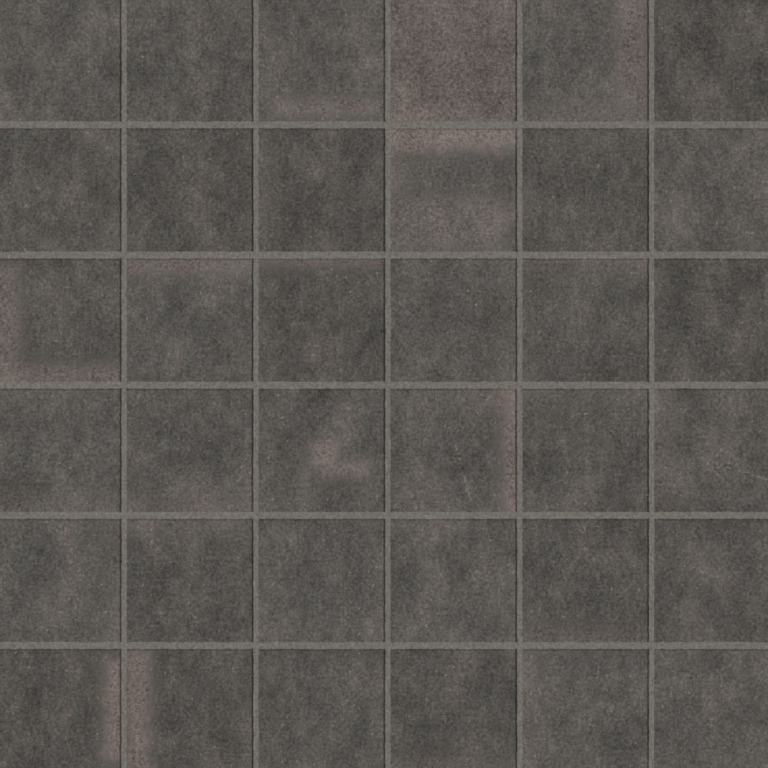
This texture is drawn by a three.js fragment shader. Its source:

```glsl
// Worn charcoal stone tiles, six across and six down, parted by pale grout.
// A shifted grid gives tile and joint distances; gradient noise adds clouds,
// grain and ragged pinkish stains, and segment distances draw the scratches.

varying vec2 vUv;

const vec2 PITCH = vec2(0.1717, 0.1695);
const vec2 FIRST_JOINT = vec2(0.1617, 0.1595);
const vec2 JOINT_HALF = vec2(0.0034, 0.0045);
const float EDGE_SOFT = 0.0013;

const vec3 STONE = vec3(0.338, 0.328, 0.313);
const vec3 STAIN = vec3(0.462, 0.418, 0.400);
const vec3 GROUT = vec3(0.447, 0.432, 0.410);
const vec3 DUST = vec3(0.530, 0.500, 0.470);
const vec3 WARMTH = vec3(1.08, 1.0, 0.99);

const float TONE_VARIATION = 0.030;
const float CLOUD_AMOUNT = 0.066;
const float MOTTLE_AMOUNT = 0.050;
const float GRAIN_AMOUNT = 0.078;
const float RAGGEDNESS = 0.20;
const float SHADOW = 0.36;

vec2 hash2(vec2 p) {
  vec3 q = fract(vec3(p.xyx) * vec3(0.1031, 0.1030, 0.0973));
  q += dot(q, q.yzx + 33.33);
  return fract((q.xx + q.yz) * q.zy);
}

float corner(vec2 cell, vec2 offset) {
  return dot(hash2(cell) * 2.0 - 1.0, offset);
}

float gradientNoise(vec2 p) {
  vec2 i = floor(p), f = fract(p);
  vec2 u = f * f * f * (f * (f * 6.0 - 15.0) + 10.0);
  vec2 e = vec2(1.0, 0.0);
  return mix(mix(corner(i, f), corner(i + e, f - e), u.x),
             mix(corner(i + e.yx, f - e.yx), corner(i + 1.0, f - 1.0), u.x), u.y);
}

float fbm(vec2 p) {
  float sum = 0.0, amp = 1.0;
  for (int i = 0; i < 4; i++) {
    sum += amp * gradientNoise(p);
    p = mat2(1.6, 1.2, -1.2, 1.6) * p + 17.3;
    amp *= 0.55;
  }
  return sum;
}

// Ragged box inside one tile, in tile units
float stain(vec2 id, vec2 local, float ragged, vec2 tile, vec2 center, vec2 halfSize) {
  vec2 away = abs(id - tile);
  float inTile = 1.0 - step(0.5, max(away.x, away.y));
  vec2 d = abs(local - center) - halfSize;
  float dist = length(max(d, 0.0)) + min(max(d.x, d.y), 0.0) + ragged;
  return inTile * (1.0 - smoothstep(-0.03, 0.08, dist));
}

float scratch(vec2 p, vec2 a, vec2 b, float width) {
  vec2 ab = b - a;
  float t = clamp(dot(p - a, ab) / dot(ab, ab), 0.0, 1.0);
  return 1.0 - smoothstep(width * 0.4, width + EDGE_SOFT, length(p - a - ab * t));
}

void main() {
  vec2 uv = vUv;
  vec2 grid = (uv - FIRST_JOINT) / PITCH + 1.0;
  vec2 id = floor(grid), local = fract(grid);
  vec2 fromJoint = (fract(grid + 0.5) - 0.5) * PITCH;
  vec2 seed = hash2(id + 11.0), seed2 = hash2(id + 47.0);

  // Stone body: each tile has its own tone and clouds
  float cloud = fbm(uv * vec2(19.0, 14.0) + seed * 60.0);
  float mottle = fbm(uv * vec2(75.0, 58.0) + seed2 * 40.0);
  float grain = gradientNoise(uv * 210.0) + 0.8 * gradientNoise(uv * 370.0 + 9.0);
  float light = (seed.x - 0.5) * TONE_VARIATION + cloud * CLOUD_AMOUNT
              + mottle * MOTTLE_AMOUNT + grain * GRAIN_AMOUNT;
  vec3 color = STONE + light;
  color *= mix(vec3(1.0), WARMTH, smoothstep(-0.1, 0.6, cloud) * 0.5);

  // Faint wear along one random side of each tile
  float ragged = (cloud * 0.35 + mottle * 0.6 + grain * 0.35) * RAGGEDNESS;
  float across = seed.y < 0.5 ? local.x : local.y;
  float side = seed2.x < 0.5 ? across : 1.0 - across;
  float wear = (1.0 - smoothstep(0.0, 0.24, side + ragged)) * seed2.y * 0.45;

  // Larger stains, indexed by column and row from the lower left
  wear = max(wear, 0.52 * stain(id, local, ragged, vec2(3, 5), vec2(0.5), vec2(0.7)));
  wear = max(wear, stain(id, local, ragged, vec2(3, 4), vec2(0.5, 0.91), vec2(0.6, 0.09)));
  wear = max(wear, 0.4 * stain(id, local, ragged, vec2(3, 4), vec2(0.4, 0.25), vec2(0.45, 0.18)));
  wear = max(wear, 0.65 * stain(id, local, ragged, vec2(0, 3), vec2(0.5, 0.06), vec2(0.6, 0.07)));
  wear = max(wear, 0.6 * stain(id, local, ragged, vec2(0, 3), vec2(0.1, 0.4), vec2(0.09, 0.5)));
  float smooth2 = ragged * 0.5;
  wear = max(wear, 0.75 * stain(id, local, smooth2, vec2(2, 2), vec2(0.52, 0.46), vec2(0.09, 0.08)));
  wear = max(wear, 0.75 * stain(id, local, smooth2, vec2(2, 2), vec2(0.68, 0.36), vec2(0.16, 0.04)));
  wear = max(wear, 0.85 * stain(id, local, ragged, vec2(3, 2), vec2(0.95, 0.5), vec2(0.06, 0.5)));
  wear = max(wear, stain(id, local, ragged, vec2(0, 0), vec2(0.93, 0.5), vec2(0.06, 0.38)));
  wear = max(wear, stain(id, local, ragged, vec2(1, 0), vec2(0.10, 0.5), vec2(0.07, 0.45)));
  wear = max(wear, 0.6 * stain(id, local, ragged, vec2(4, 5), vec2(0.85, 0.6), vec2(0.09, 0.45)));
  wear = max(wear, 0.6 * stain(id, local, ragged, vec2(2, 5), vec2(0.55, 0.13), vec2(0.4, 0.05)));
  wear = max(wear, 0.7 * stain(id, local, ragged, vec2(1, 3), vec2(0.55, 0.92), vec2(0.5, 0.04)));
  wear = max(wear, 0.8 * stain(id, local, ragged, vec2(2, 3), vec2(0.5, 0.97), vec2(0.5, 0.03)));
  color = mix(color, STAIN + light, clamp(wear * (0.9 + 0.4 * grain), 0.0, 1.0));

  // Scratches and dust specks
  vec2 start = (id - 1.0 + 0.2 + 0.6 * seed) * PITCH + FIRST_JOINT;
  vec2 reach = (seed2 - 0.5) * 0.07 + 0.004;
  float marks = 0.14 * scratch(uv, start, start + reach, 0.0007);
  marks += 0.45 * scratch(uv, vec2(0.593, 0.420), vec2(0.613, 0.348), 0.0012);
  marks += 0.40 * scratch(uv, vec2(0.931, 0.397), vec2(1.01, 0.372), 0.0010);
  marks *= smoothstep(-0.4, 0.3, grain + mottle);
  float specks = smoothstep(0.32, 0.58, gradientNoise(uv * 170.0 + 31.0) + 0.2 * cloud);
  color = mix(color, DUST, clamp(marks + specks * 0.5, 0.0, 1.0));

  // Grout, with a shadow to the left of and below each joint
  vec2 edge = JOINT_HALF + 0.0009 * gradientNoise(uv * 90.0);
  vec2 shade = 1.0 - smoothstep(vec2(0.0), vec2(0.0026), abs(fromJoint + edge + 0.0011));
  color *= 1.0 - SHADOW * max(shade.x, shade.y * 0.35);
  vec2 joint = 1.0 - smoothstep(edge - EDGE_SOFT, edge + EDGE_SOFT, abs(fromJoint));
  vec3 grout = GROUT + grain * 0.07 + mottle * 0.03;
  color = mix(color, grout, max(joint.x, joint.y) * 0.95);

  gl_FragColor = vec4(color, 1.0);
}
```
